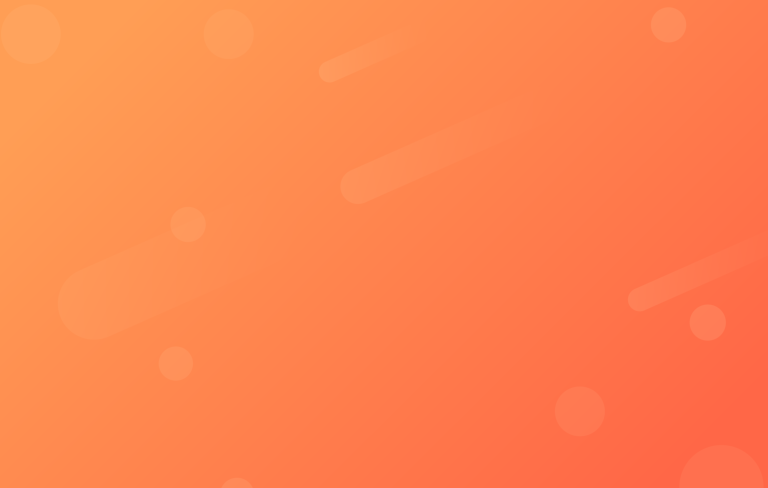
Reproduce this background procedurally as a Shadertoy shader.

```glsl
// Soft-edged coverage of a signed distance
float cover(float dist) {
    float blur = 0.75 / iResolution.y;
    return 1.0 - smoothstep(-blur, blur, dist);
}

void mainImage(out vec4 fragColor, in vec2 fragCoord) {
    vec2 p = fragCoord / iResolution.xy * vec2(1.568, 1.0);

    // Diagonal backdrop
    float slope = clamp((p.x + 1.0 - p.y - 0.3) / 2.03, 0.0, 1.0);
    vec3 color = mix(vec3(1.0, 0.618, 0.332), vec3(1.0, 0.405, 0.278), slope);
    vec3 tint = vec3(1.0, 0.9, 0.72);

    // Rounded streaks fading up and right: start, radius, length
    vec4 streaks[4] = vec4[4](
        vec4(0.673, 0.853, 0.022, 0.22),
        vec4(0.731, 0.618, 0.036, 0.45),
        vec4(0.192, 0.378, 0.074, 0.45),
        vec4(1.306, 0.386, 0.024, 0.37));
    vec2 heading = vec2(0.914, 0.406);
    for (int i = 0; i < 4; i++) {
        vec4 s = streaks[i];
        vec2 offset = p - s.xy;
        float along = dot(offset, heading);
        float dist = length(offset - heading * clamp(along, 0.0, s.w)) - s.z;
        float fade = 1.0 - clamp((along + s.z) / (s.w + s.z), 0.0, 1.0);
        float opacity = 0.019 / sqrt(s.z);
        color = mix(color, tint, opacity * pow(fade, 1.3) * cover(dist));
    }

    // Translucent discs: centre, radius, opacity
    vec4 discs[9] = vec4[9](
        vec4(0.063, 0.930, 0.061, 0.08),
        vec4(0.467, 0.930, 0.051, 0.07),
        vec4(1.365, 0.949, 0.036, 0.12),
        vec4(0.384, 0.540, 0.036, 0.09),
        vec4(0.359, 0.255, 0.035, 0.10),
        vec4(1.445, 0.339, 0.037, 0.13),
        vec4(1.184, 0.157, 0.051, 0.08),
        vec4(1.473, 0.002, 0.086, 0.07),
        vec4(0.484, -0.014, 0.035, 0.11));
    for (int i = 0; i < 9; i++) {
        vec4 d = discs[i];
        color = mix(color, tint, d.w * cover(length(p - d.xy) - d.z));
    }

    fragColor = vec4(color, 1.0);
}
```
